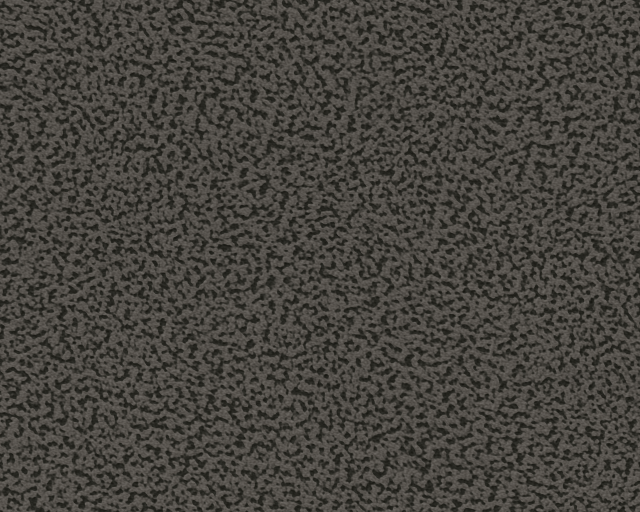
A WebGL 2 fragment shader for this texture:

```glsl
#version 300 es
precision highp float;
// Dark grey-brown leather: a worn, matt surface broken by small irregular pits.
// Octaves of gradient noise are thresholded softly into pits, then slope
// shading, thin creases and fine grain are added on top.

uniform vec2 u_resolution;
out vec4 fragColor;

const vec3 PIT_COLOR = vec3(0.148, 0.147, 0.126);
const vec3 TOP_COLOR = vec3(0.345, 0.329, 0.308);
const float TAU = 6.28318;

float hash(vec2 cell) {
    vec3 v = fract(cell.xyx * vec3(0.1031, 0.1030, 0.0973));
    v += dot(v, v.yzx + 33.33);
    return fract((v.x + v.y) * v.z);
}

float cornerSlope(vec2 cell, vec2 offset) {
    float angle = TAU * hash(cell);
    return dot(vec2(cos(angle), sin(angle)), offset);
}

// Gradient noise, roughly -0.7 to 0.7
float gradientNoise(vec2 p) {
    vec2 i = floor(p);
    vec2 f = p - i;
    vec2 u = f * f * f * (f * (f * 6.0 - 15.0) + 10.0);
    vec2 e = vec2(1.0, 0.0);
    float low = mix(cornerSlope(i, f), cornerSlope(i + e, f - e), u.x);
    float high = mix(cornerSlope(i + e.yx, f - e.yx), cornerSlope(i + e.xx, f - e.xx), u.x);
    return mix(low, high, u.y);
}

vec2 rotate(vec2 p, float angle) {
    float c = cos(angle), s = sin(angle);
    return vec2(c * p.x - s * p.y, s * p.x + c * p.y);
}

// Bends the grain so its direction wanders over the hide
vec2 warp(vec2 p) {
    vec2 broad = vec2(gradientNoise(p * 3.0 + 7.3), gradientNoise(p * 3.0 + 41.7));
    return p + 0.03 * broad;
}

// Surface height: pits are the low places
float surfaceHeight(vec2 p) {
    vec2 q = rotate(warp(p), 0.28);
    float body = gradientNoise(q * vec2(70.0, 88.0) + 11.0);
    float detail = gradientNoise(rotate(q, 0.6) * vec2(125.0, 145.0) + 57.0);
    return body + 0.60 * detail;
}

// Soft bands where pits crowd together or thin out
float pitDensity(vec2 p) {
    float upright = gradientNoise(p * vec2(17.0, 5.0) + 23.0);
    float slanted = gradientNoise(rotate(p, 0.45) * vec2(6.0, 19.0) + 71.0);
    return 0.05 * (upright + slanted);
}

// Thin wandering lines, present only in places
float crease(vec2 p, float angle, float seed) {
    vec2 q = rotate(p, angle) + 0.012 * gradientNoise(p * 16.0 + seed);
    float distanceToLine = abs(gradientNoise(q * vec2(7.0, 32.0) + seed));
    float presence = smoothstep(0.0, 0.35, gradientNoise(q * 9.0 + seed * 2.0));
    return presence * (1.0 - smoothstep(0.0, 0.05, distanceToLine));
}

void main() {
    vec2 p = gl_FragCoord.xy / u_resolution.y;

    // Pits and raised tops
    float height = surfaceHeight(p);
    float top = smoothstep(-0.35, 0.13, height + pitDensity(p));
    vec3 color = mix(PIT_COLOR, TOP_COLOR, top);

    // Light from above catches the rims
    float slope = height - surfaceHeight(p + vec2(-0.0010, 0.0024));
    color += 0.06 * clamp(slope, -0.35, 0.35);

    // Fine grain, stronger on the tops
    float grain = gradientNoise(p * vec2(150.0, 190.0) + 5.0);
    float fibre = gradientNoise(rotate(p, 0.2) * vec2(190.0, 270.0) + 83.0);
    color += (0.045 * grain + 0.095 * fibre) * mix(0.6, 1.0, top);

    // Creases in two directions
    float lines = crease(p, 0.12, 13.0) + 0.7 * crease(p, 0.62, 37.0);
    color *= 1.0 - 0.10 * min(lines, 1.0);

    // Slow drift of brightness
    color *= 1.0 + 0.02 * gradientNoise(p * 2.5 + 61.0) - 0.02 * (p.y - 0.5);

    fragColor = vec4(clamp(color, 0.0, 1.0), 1.0);
}
```
